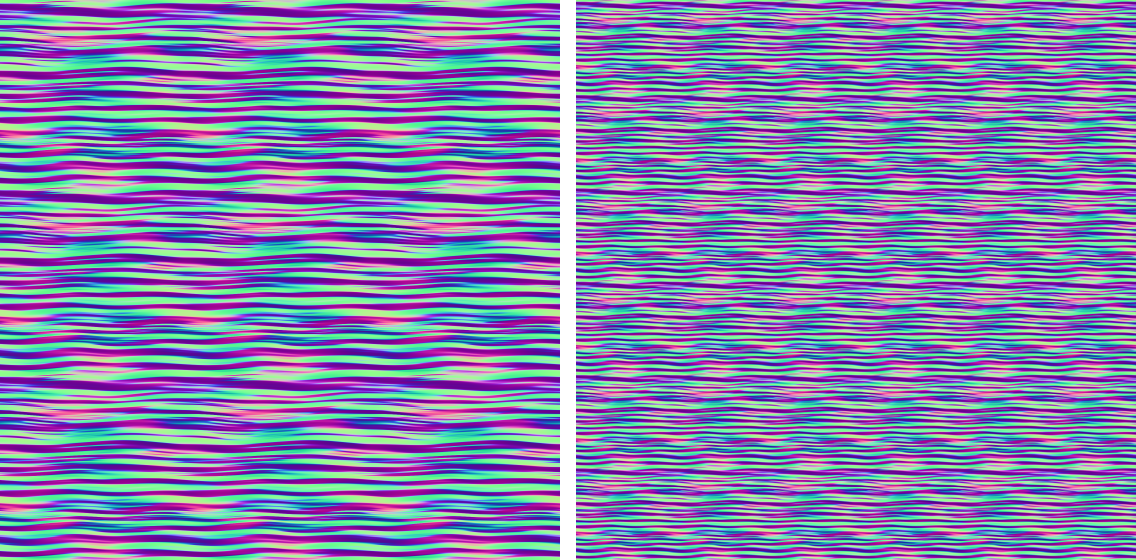
Left: one tile. Right: repeated 2 by 2.
Write a Shadertoy shader that draws this texture map.

```glsl
// Tiling normal map of wind-combed horizontal streaks with tilted patches.

#define REPEATS 3.0        // tiles across and down
#define BANDS 18.0         // streak rows per tile in the coarsest octave
#define OCTAVES 4
#define RELIEF 5.5         // steepness of the streaks
#define SIDE_GAIN 3.5      // extra weight of the sideways slope
#define WARP 0.036         // waviness of the bands
#define TILT 2.6           // sideways lean inside patches
#define PATCH_SIZE vec2(0.15, 0.036)
#define PATCHES 11
#define SAMPLES 4          // vertical samples per pixel

// Patch centre in the tile (xy), sideways tilt (z), relative size (w)
const vec4 patches[PATCHES] = vec4[PATCHES](
    vec4(0.40, 0.80,  1.0, 1.30),
    vec4(0.93, 0.75, -0.9, 0.90),
    vec4(0.43, 0.53, -0.8, 0.80),
    vec4(0.57, 0.59, -1.0, 0.85),
    vec4(0.84, 0.58,  0.5, 0.60),
    vec4(0.08, 0.27,  0.9, 0.95),
    vec4(0.29, 0.22,  0.3, 0.95),
    vec4(0.52, 0.20, -1.0, 1.10),
    vec4(0.60, 0.05,  0.6, 0.80),
    vec4(0.17, 0.55,  0.3, 0.90),
    vec4(0.18, 0.92, -0.4, 0.70));

vec2 gradientAt(vec2 cell, float seed) {
    vec3 q = fract(cell.xyx * vec3(0.1031, 0.1030, 0.0973) + seed * 0.137);
    q += dot(q, q.yzx + 33.33);
    float angle = 6.28319 * fract((q.x + q.y) * q.z);
    return vec2(cos(angle), sin(angle));
}

// Gradient noise that wraps over the unit tile
float wrapNoise(vec2 p, vec2 period, float seed) {
    p *= period;
    vec2 cell = floor(p), f = p - cell;
    vec2 lo = mod(cell, period), hi = mod(cell + 1.0, period);
    vec2 u = f * f * f * (f * (f * 6.0 - 15.0) + 10.0);
    float a = dot(gradientAt(lo, seed), f);
    float b = dot(gradientAt(vec2(hi.x, lo.y), seed), f - vec2(1, 0));
    float c = dot(gradientAt(vec2(lo.x, hi.y), seed), f - vec2(0, 1));
    float d = dot(gradientAt(hi, seed), f - 1.0);
    return mix(mix(a, b, u.x), mix(c, d, u.x), u.y);
}

// Sum of long streaks; roughness raises the finer octaves
float streakHeight(vec2 p, float roughness) {
    p.y += WARP * wrapNoise(p, vec2(2, 3), 1.0);
    p.y += 0.6 * WARP * wrapNoise(p, vec2(1, 6), 2.0);
    float height = 0.0, rows = BANDS;
    for (int i = 0; i < OCTAVES; i++) {
        vec2 period = vec2(float(i + 1), floor(rows));
        float weight = i < 2 ? 1.0 : roughness;
        height += weight * wrapNoise(p, period, float(i) + 5.0) / rows;
        rows *= 1.75;
    }
    return height;
}

// Signed tilt (x) and coverage (y) of the soft patches
vec2 patchField(vec2 p) {
    p.y += 0.02 * wrapNoise(p, vec2(3, 24), 11.0);
    p.x += 0.12 * wrapNoise(p, vec2(2, 40), 12.0);
    vec2 field = vec2(0);
    for (int i = 0; i < PATCHES; i++) {
        vec2 d = fract(p - patches[i].xy + 0.5) - 0.5;
        d /= PATCH_SIZE * patches[i].w;
        field += exp(-dot(d, d)) * vec2(patches[i].z, 1.0);
    }
    return vec2(field.x, min(field.y, 1.0));
}

vec3 surfaceNormal(vec2 p) {
    vec2 field = patchField(p);
    float uneven = smoothstep(-0.1, 0.4, wrapNoise(p, vec2(2, 7), 13.0));
    float roughness = mix(0.15, 0.95, max(field.y, 0.6 * uneven));

    // Slopes by forward differences
    vec2 e = vec2(0.0012, 0.0);
    float h = streakHeight(p, roughness);
    vec2 slope = vec2(streakHeight(p + e.xy, roughness),
                      streakHeight(p + e.yx, roughness)) - h;
    slope *= RELIEF / e.x;
    slope.x *= SIDE_GAIN;
    slope.y *= 1.0 - 0.6 * field.y;

    // Patches lean sideways, broken up by fine streaks
    float broken = 1.0 + 1.2 * wrapNoise(p, vec2(4, 60), 14.0);
    slope.x -= TILT * field.x * broken;
    return normalize(vec3(-slope, 1.0));
}

void mainImage(out vec4 fragColor, in vec2 fragCoord) {
    vec3 normal = vec3(0);
    for (int i = 0; i < SAMPLES; i++) {
        float offset = (float(i) + 0.5) / float(SAMPLES) - 0.5;
        vec2 uv = (fragCoord + vec2(0.0, offset)) / iResolution.xy;
        normal += surfaceNormal(fract(uv * REPEATS));
    }
    fragColor = vec4(0.5 + 0.5 * normal / float(SAMPLES), 1.0);
}
```
